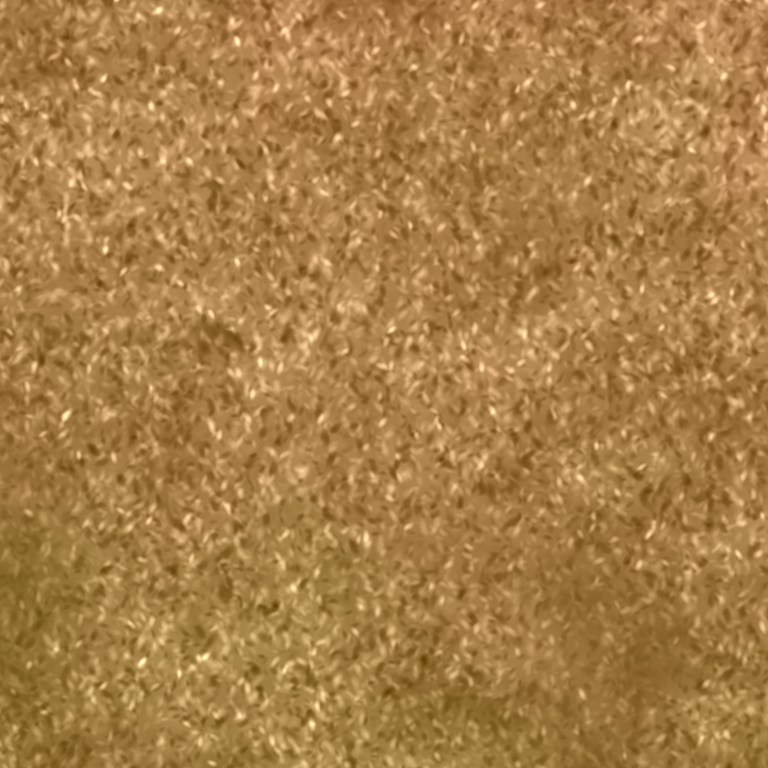
A three.js fragment shader for this texture:

```glsl
// Dry, straw-coloured ground: soft upright grains, pale flecks and dull olive patches.
varying vec2 vUv;

const vec3 STRAW = vec3(0.645, 0.488, 0.266);
const vec3 OLIVE_SHIFT = vec3(-0.035, 0.0, -0.02);
const vec3 ROSY_SHIFT = vec3(0.03, -0.005, 0.022);
const float TAU = 6.2831853;

// Three independent random values per cell.
vec3 hash3(vec2 cell, float seed) {
  vec3 p = fract(vec3(cell.xyx + seed * 17.3) * vec3(0.1031, 0.1030, 0.0973));
  p += dot(p, p.yxz + 33.33);
  return fract((p.xxy + p.yzz) * p.zyx);
}

float valueNoise(vec2 p, float seed) {
  vec2 cell = floor(p);
  vec2 f = fract(p);
  f = f * f * (3.0 - 2.0 * f);
  float low = mix(hash3(cell, seed).x, hash3(cell + vec2(1.0, 0.0), seed).x, f.x);
  float high = mix(hash3(cell + vec2(0.0, 1.0), seed).x, hash3(cell + 1.0, seed).x, f.x);
  return mix(low, high, f.y);
}

// Layered noise centred on zero.
float patches(vec2 p, float seed) {
  float sum = 0.0;
  float weight = 0.55;
  for (int i = 0; i < 3; i++) {
    sum += weight * (valueNoise(p, seed + float(i)) - 0.5);
    p = mat2(0.8, 0.6, -0.6, 0.8) * p * 2.05;
    weight *= 0.55;
  }
  return sum;
}

// Sum of soft, randomly leaning ellipses, one per cell.
// rarity 0 gives signed grains; above 0, only a few strong bright ones.
float grains(vec2 p, vec2 radius, float lean, float rarity, float seed) {
  vec2 home = floor(p);
  float sum = 0.0;
  for (int y = -1; y <= 1; y++) {
    for (int x = -1; x <= 1; x++) {
      vec2 cell = home + vec2(float(x), float(y));
      vec3 place = hash3(cell, seed);
      vec3 look = hash3(cell, seed + 5.0);
      float angle = (place.z - 0.5) * lean;
      float c = cos(angle);
      float s = sin(angle);
      vec2 d = mat2(c, -s, s, c) * (p - cell - place.xy);
      d /= radius * mix(0.75, 1.0, look.y);
      float body = max(1.0 - dot(d, d), 0.0);
      float strength = rarity > 0.0 ? pow(look.x, rarity) : look.x * 2.0 - 1.0;
      sum += strength * body * body;
    }
  }
  return sum;
}

// A small shaded hollow with a curved upper rim.
float hollow(vec2 p, vec2 centre, vec2 size) {
  vec2 d = (p - centre) / size;
  d.y += 0.7 * d.x + 0.35 * d.x * d.x;
  return 1.0 - smoothstep(0.2, 1.2, length(d));
}

void main() {
  vec2 uv = vUv;
  vec2 warp = 0.006 * vec2(patches(uv * 28.0, 41.0), patches(uv * 28.0, 47.0));
  vec2 p = uv + warp;

  // Broad light and colour drift across the ground.
  float broad = patches(uv * 4.0, 3.0);
  float clumps = patches(uv * 13.0, 11.0);
  float slope = dot(uv - 0.5, vec2(0.35, 0.65));
  float dull = smoothstep(0.02, 0.36, -broad - 0.3 * slope);

  // Fine structure, softer inside the dull patches.
  float coarse = grains(p * 57.0, vec2(0.48, 0.95), TAU * 0.32, 0.0, 1.0);
  float fine = grains(p * 94.0, vec2(0.52, 0.92), TAU * 0.5, 0.0, 2.0);
  float flecks = grains(p * 72.0, vec2(0.46, 0.86), TAU * 0.36, 6.0, 7.0);
  float contrast = mix(1.08, 0.6, dull) + 0.35 * clumps;
  float detail = 0.19 * coarse + 0.13 * fine + 0.33 * flecks;

  float light = contrast * detail + 0.17 * clumps + 0.13 * broad + 0.06 * slope;
  light -= 0.17 * hollow(uv, vec2(0.29, 0.565), vec2(0.042, 0.02));

  // Compress deep shadows so that the darkest grains stay brown.
  light = light < -0.1 ? -0.1 + 0.6 * (light + 0.1) : light;

  float hue = slope + 0.7 * patches(uv * 5.0, 23.0);
  vec3 tint = OLIVE_SHIFT * smoothstep(0.0, 0.45, -hue) + ROSY_SHIFT * smoothstep(0.0, 0.45, hue);
  vec3 colour = STRAW + tint + light * vec3(1.0, 0.98, 0.97);
  gl_FragColor = vec4(clamp(colour, 0.0, 1.0), 1.0);
}
```
